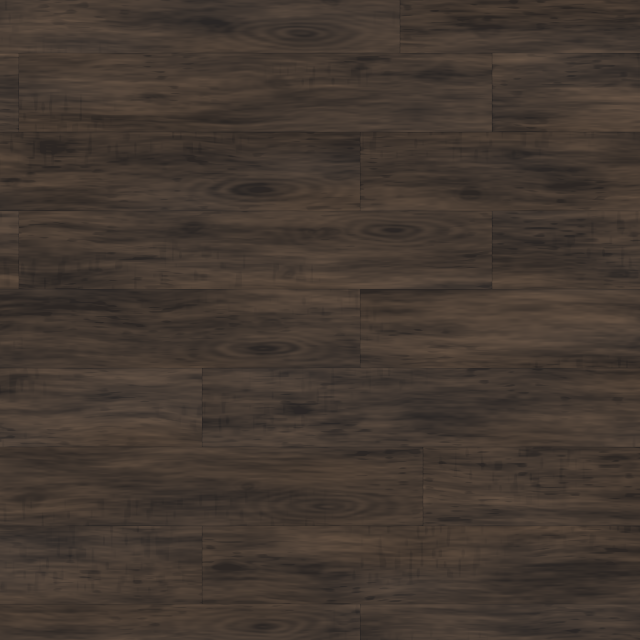
A three.js fragment shader for this texture:

```glsl
varying vec2 vUv;

float hash(vec2 p) {
  return fract(sin(dot(p, vec2(12.9898, 78.233))) * 43758.5453);
}

float noise(vec2 p) {
  vec2 i = floor(p);
  vec2 f = fract(p);
  f = f * f * (3.0 - 2.0 * f);
  return mix(mix(hash(i), hash(i + vec2(1.0, 0.0)), f.x),
             mix(hash(i + vec2(0.0, 1.0)), hash(i + vec2(1.0, 1.0)), f.x), f.y);
}

// Noise centred on zero, stretched along the plank
float streak(vec2 p, float along, float across) {
  return noise(p * vec2(along, across)) - 0.5;
}

// Position of one butt joint in each row
float jointOf(float row) {
  if (mod(row, 2.0) > 0.5) return row < 4.0 ? 0.029 : 0.316;
  return 0.563 + (mod(row, 6.0) < 0.5 ? 0.062 + 0.006 * row : 0.0);
}

float woodTone(vec2 p, vec2 seedShift) {
  vec2 q = p + seedShift;
  q.y += 0.012 * streak(q, 7.0, 15.0) + 0.003 * streak(q, 23.0, 50.0);
  float tone = 0.45 + 0.42 * streak(q, 4.5, 24.0);
  tone += 0.40 * streak(q + 3.1, 8.0, 85.0);
  tone += 0.36 * streak(q + 5.7, 15.0, 210.0);
  tone += 0.20 * streak(q + 1.9, 60.0, 400.0);
  // Broken dark pores gathered in patches
  float pores = smoothstep(0.66, 0.9, noise(q * vec2(48.0, 290.0)));
  tone -= 0.24 * pores * smoothstep(0.35, 0.75, noise(q * vec2(6.0, 20.0) + 8.0));
  // Faint saw marks across the grain
  float saw = smoothstep(0.6, 0.9, noise(q * vec2(170.0, 55.0)));
  return tone - 0.13 * saw * smoothstep(0.55, 0.8, noise(q * vec2(5.0, 17.0) + 4.0));
}

void main() {
  // Rows of staggered planks, counted from the top
  float rowHeight = 0.123;
  float plankLength = 0.74;
  float down = (1.0 - vUv.y + 0.0397) / rowHeight;
  float row = floor(down);
  float along = (vUv.x - jointOf(row)) / plankLength;
  float plank = floor(along);
  vec2 p = vec2(fract(along) * plankLength, fract(down) * rowHeight);
  vec2 id = vec2(row + 1.0, plank + 3.0);
  vec2 seedShift = 9.0 * vec2(hash(id), hash(id + 17.0));

  float tone = woodTone(p, seedShift) + 0.07 * (hash(id + 5.0) - 0.5);

  // Large knot with pointed growth rings near the plank's right end
  bool evenKnot = mod(row, 2.0) < 0.5 && plank < -0.5;
  bool oddKnot = abs(row - 3.0) < 0.5 && abs(plank) < 0.5;
  if (evenKnot || oddKnot) {
    float side = (row > 7.5 || oddKnot) ? 0.26 : 0.75;
    vec2 d = p - vec2(plankLength - 0.153, side * rowHeight);
    d.y += 0.006 * streak(p + seedShift, 18.0, 45.0);
    float reach = length(vec2(d.x * 0.22, d.y));
    float wobble = noise(p * vec2(22.0, 70.0) + seedShift);
    float rings = sin(reach * 880.0 + 4.0 * wobble);
    float grain = streak(vec2(d.x, reach) + seedShift, 14.0, 240.0);
    float ringTone = 0.36 + 0.13 * rings + 0.32 * grain
                   + 0.16 * streak(p + seedShift, 60.0, 350.0);
    tone = mix(tone, ringTone, 0.85 * exp(-pow(reach / 0.029, 2.0)));
    float core = length(d * vec2(1.0, 2.6)) / 0.027;
    tone -= 0.30 * exp(-core * core) * (0.6 + 0.6 * wobble);
  }

  // Small scattered knots and dark smears
  for (int i = 0; i < 4; i++) {
    vec2 key = id + float(i) * 11.3;
    vec2 center = vec2(plankLength * hash(key), rowHeight * (0.15 + 0.7 * hash(key + 2.0)));
    vec2 d = p - center;
    d += 0.014 * vec2(streak(p + seedShift, 35.0, 70.0), streak(p + 2.0, 30.0, 60.0));
    float size = 0.008 + 0.013 * hash(key + 4.0);
    float reach = length(d * vec2(0.55, 1.4)) / size;
    tone -= 0.26 * exp(-reach * reach);
    tone += 0.07 * sin(reach * 7.0) * exp(-reach * 0.9);
  }

  // Tight seams and butt joints
  float seam = min(p.y, rowHeight - p.y);
  float butt = min(p.x, plankLength - p.x);
  tone -= 0.13 * (1.0 - smoothstep(0.0004, 0.0018, seam));
  tone -= 0.16 * (1.0 - smoothstep(0.0003, 0.0015, butt));

  vec3 darkWalnut = vec3(0.17, 0.15, 0.14);
  vec3 lightWalnut = vec3(0.40, 0.325, 0.265);
  vec3 color = mix(darkWalnut, lightWalnut, clamp(tone, 0.0, 1.1));
  // Slow drift between warm and grey brown
  color += vec3(0.012, 0.0, -0.012) * streak(p + seedShift + 6.0, 5.0, 20.0);
  gl_FragColor = vec4(color, 1.0);
}
```
